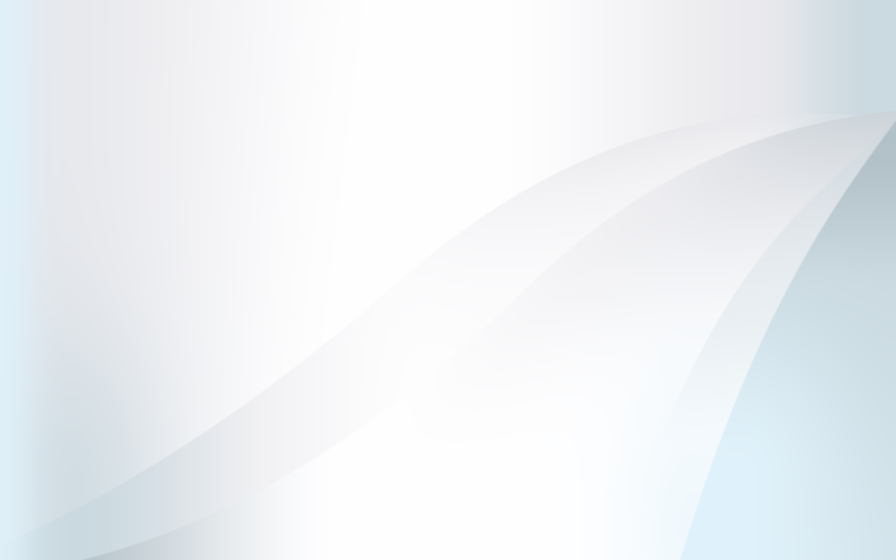
Give the GLSL for this background, as a Shadertoy shader.

```glsl
// Pale backdrop of overlapping translucent sheets sweeping up to the right.
// Each sheet lies below a smooth Hermite curve; its tone is built from soft
// horizontal gradients and a shadow that fades with depth below the edge.

#define ASPECT 1.6
#define WHITE vec3(0.997, 0.997, 1.0)
#define GREY vec3(0.915, 0.915, 0.93)
#define STEEL vec3(0.79, 0.85, 0.875)
#define SLATE vec3(0.70, 0.755, 0.785)
#define ICE vec3(0.875, 0.945, 0.98)
#define SHADOW_DEPTH 0.15

// Cubic between points a and b with end slopes m; straight beyond them.
float hermite(float x, vec2 a, vec2 b, vec2 m) {
    float span = b.x - a.x;
    float s = (x - a.x) / span;
    float t = clamp(s, 0.0, 1.0);
    float u = 1.0 - t;
    float y = a.y * u * u * (1.0 + 2.0 * t) + b.y * t * t * (3.0 - 2.0 * t);
    y += span * t * u * (m.x * u - m.y * t);
    return y + span * (min(s, 0.0) * m.x + max(s - 1.0, 0.0) * m.y);
}

float upperCurve(float x) {
    vec2 bend = vec2(0.708, 0.494);
    return x < bend.x
        ? hermite(x, vec2(0.0, 0.027), bend, vec2(0.43, 0.88))
        : hermite(x, bend, vec2(1.6, 0.785), vec2(0.88, -0.16));
}

float lowerCurve(float x) {
    vec2 bend = vec2(0.9375, 0.483);
    return x < bend.x
        ? hermite(x, vec2(0.146, 0.0), bend, vec2(0.25, 0.98))
        : hermite(x, bend, vec2(1.6, 0.802), vec2(0.98, 0.10));
}

// Smooth coverage of the side where depth is positive.
float cover(float depth) {
    float w = max(fwidth(depth), 1e-5);
    return smoothstep(-w, w, depth);
}

float glow(vec2 p, vec2 centre, vec2 size) {
    vec2 q = (p - centre) / size;
    return exp(-dot(q, q));
}

// Wall behind the sheets: bright centre, tinted sides.
vec3 backdrop(vec2 p) {
    float brightStart = mix(0.58, 0.72, p.y);
    vec3 col = mix(GREY, WHITE, smoothstep(0.08, brightStart, p.x));
    col = mix(col, STEEL, 0.75 * glow(p, vec2(0.12, 0.12), vec2(0.17, 0.30)));
    col = mix(col, STEEL, 0.18 * exp(-p.x / 0.12));
    col = mix(col, GREY, smoothstep(0.85, 1.4, p.x));
    return mix(col, STEEL, 0.95 * smoothstep(1.34, 1.56, p.x));
}

// Sheet between the two long curves.
vec3 bandTone(vec2 p, float depth) {
    vec3 col = mix(GREY, WHITE, smoothstep(0.25, 0.78, p.x));
    col = mix(col, STEEL, 1.0 - smoothstep(0.12, 0.48, p.x));
    float shade = smoothstep(0.55, 1.25, p.x) * exp(-depth / SHADOW_DEPTH);
    col = mix(col, GREY, shade);
    return mix(col, STEEL, 0.75 * smoothstep(1.32, 1.58, p.x));
}

// Wide white sheet under the lower curve.
vec3 sheetTone(vec2 p, float depth) {
    vec3 col = mix(SLATE, WHITE, smoothstep(0.05, 0.62, p.x));
    float strength = smoothstep(0.65, 1.35, p.x);
    float fade = depth / (SHADOW_DEPTH * mix(0.8, 1.6, strength));
    col = mix(col, GREY, strength * exp(-fade * fade));
    float tip = smoothstep(1.15, 1.6, p.x);
    col = mix(col, SLATE, 0.55 * tip * exp(-depth / SHADOW_DEPTH));
    return mix(col, ICE, 0.45 * glow(p, vec2(1.24, 0.05), vec2(0.14, 0.32)));
}

// Blue corner sheet, icy at its foot and slate near the tip.
vec3 cornerTone(vec2 p) {
    vec3 col = mix(ICE, STEEL, smoothstep(0.15, 0.62, p.y));
    col = mix(col, STEEL, 0.7 * smoothstep(1.32, 1.62, p.x));
    col = mix(col, ICE, 0.25 * glow(p, vec2(1.5, 0.0), vec2(0.25, 0.2)));
    return mix(col, SLATE, smoothstep(0.48, 0.74, p.y));
}

void mainImage(out vec4 fragColor, in vec2 fragCoord) {
    vec2 p = fragCoord / iResolution.xy * vec2(ASPECT, 1.0);

    // Depth below each edge
    vec2 tip = vec2(1.6, 0.785);
    float bandDepth = upperCurve(p.x) - p.y;
    float sheetDepth = lowerCurve(p.x) - p.y;
    float foldDepth = hermite(p.x, vec2(1.198, 0.26), tip, vec2(2.3, 0.95)) - p.y;
    float cornerDepth = hermite(p.x, vec2(1.2146, 0.0), tip, vec2(3.3, 1.35)) - p.y;

    // Long sheets, back to front
    vec3 col = backdrop(p);
    col = mix(col, bandTone(p, max(bandDepth, 0.0)), cover(bandDepth));
    col = mix(col, sheetTone(p, max(sheetDepth, 0.0)), cover(sheetDepth));

    // Thin fold that dissolves toward its foot
    float foldAmount = 0.30 * smoothstep(0.18, 0.45, p.y);
    col = mix(col, STEEL, foldAmount * cover(foldDepth));
    col = mix(col, cornerTone(p), cover(cornerDepth));

    // Cool light along the left border
    col = mix(col, ICE, 0.9 * exp(-pow(p.x / 0.065, 2.0)));
    fragColor = vec4(col, 1.0);
}
```
